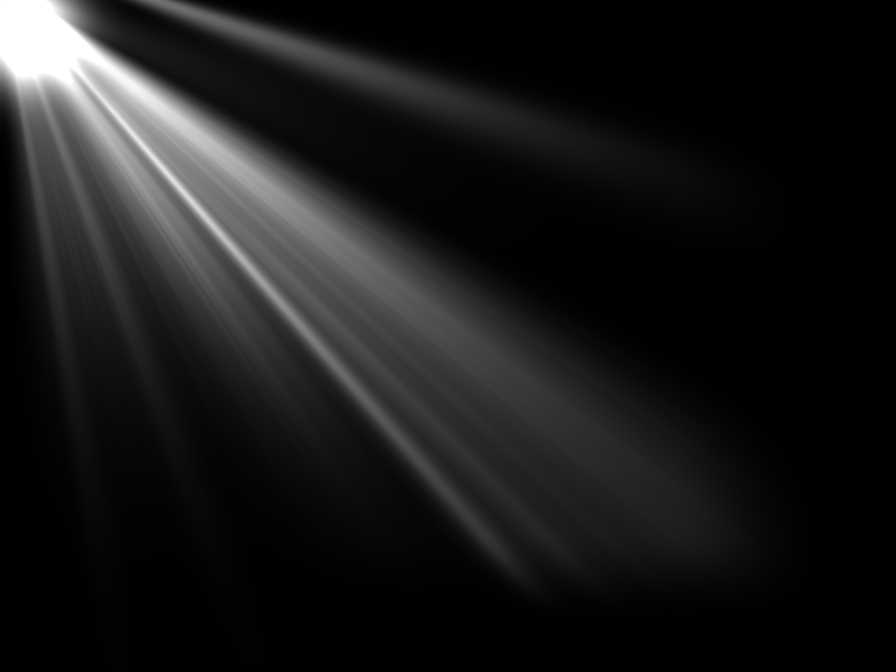
Give the GLSL for this background, as a Shadertoy shader.

```glsl
// Soft white light shafts fanning out of the upper left corner into darkness.

float hash(float n) {
    n = fract(n * 0.1031);
    n *= n + 33.33;
    return fract(n * (n + n));
}

float noise(float x) {
    float cell = floor(x), t = fract(x);
    return mix(hash(cell), hash(cell + 1.0), t * t * (3.0 - 2.0 * t));
}

// Bell curve with separate widths below and above its centre
float lobe(float x, float centre, float before, float after) {
    float d = (x - centre) / (x < centre ? before : after);
    return exp(-d * d);
}

// Gaussian fade with distance
float fall(float r, float reach) {
    return exp(-r * r / (reach * reach));
}

// Angle below the horizontal, in degrees
float angleOf(vec2 v) {
    return degrees(atan(v.y, v.x));
}

void mainImage(out vec4 fragColor, in vec2 fragCoord) {
    // Canvas heights, measured down from the top left corner
    vec2 p = vec2(fragCoord.x, iResolution.y - fragCoord.y) / iResolution.y;
    vec2 ray = p - vec2(0.0, -0.026);
    float r = length(ray), a = angleOf(ray);

    // Fine streaks across the fan
    float streaks = 0.86 + 0.16 * noise(a * 0.85 + 3.0) + 0.12 * noise(a * 2.1 + 40.0);
    streaks = mix(1.0, streaks, smoothstep(0.12, 0.5, r));

    // Broad main shaft
    float shaft = smoothstep(28.5, 38.0, a) * (1.0 - smoothstep(47.5, 52.0, a));
    shaft *= mix(1.0, 0.68, smoothstep(38.0, 45.0, a));
    float light = min(1.6 * exp(-r / 0.486), 0.95) * shaft;

    // Shorter shaft below it, then the dim fill toward the left edge
    light += 0.9 * fall(r, 0.54) * lobe(a, 54.0, 5.0, 6.0);
    float fill = smoothstep(52.0, 64.0, a) * (1.0 - smoothstep(76.0, 89.0, a));
    light += 0.42 * fall(r, 0.43) * fill;
    light *= streaks;

    // Crisp rays
    light += 0.7 * exp(-r / 0.6) * smoothstep(0.1, 0.5, r) * lobe(a, 48.8, 0.8, 0.8);
    light += 0.25 * exp(-r / 0.75) * smoothstep(0.2, 0.7, r) * lobe(a, 45.4, 0.8, 0.8);
    float leftRays = 0.16 * lobe(a, 69.5, 2.0, 1.6) + 0.14 * lobe(a, 80.2, 1.8, 1.2);
    leftRays *= fall(r, 0.6) * smoothstep(0.05, 0.25, r);

    // Separate high beam along the top, and faint haze under it
    vec2 high = p - vec2(0.0, -0.078);
    light += 0.5 * fall(length(high), 0.69) * lobe(angleOf(high), 18.5, 2.4, 3.4);
    light += 0.12 * fall(r, 0.5) * lobe(a, 24.0, 9.0, 8.0);

    // Dissolve at the far ends
    light *= 1.0 - smoothstep(0.79, 0.93, p.y);
    light *= 1.0 - smoothstep(1.0, 1.25, p.x);

    // Hot source
    light += 1.6 * fall(length(p - vec2(0.031, 0.043)), 0.073);

    vec3 color = light * vec3(1.0, 0.995, 0.997) + leftRays * vec3(1.0, 0.94, 1.04);
    fragColor = vec4(clamp(color, 0.0, 1.0), 1.0);
}
```
